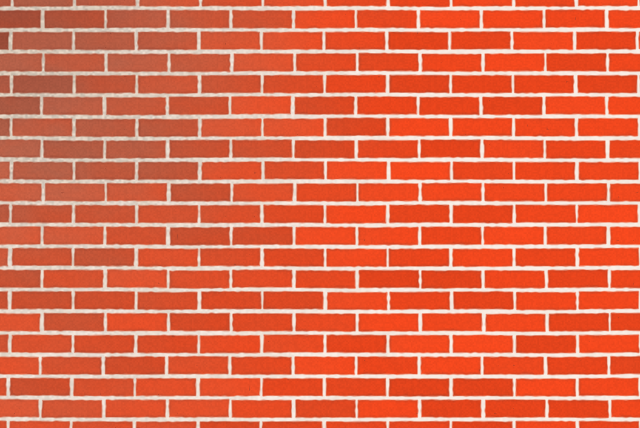
A WebGL 2 fragment shader for this texture:

```glsl
#version 300 es
precision highp float;
// Running-bond wall of orange-red bricks with pale mortar, fading to dusty brown at upper left.

uniform vec2 u_resolution;
out vec4 fragColor;

const float COLUMNS = 10.17;          // bricks across
const float ROWS = 19.77;             // courses up
const vec2 ANCHOR = vec2(0.557, 0.0195); // a joint crossing on the canvas
const float BRICK_ASPECT = 2.915;     // brick pitch over course height
const vec2 JOINT = vec2(0.15, 0.185);  // mortar thickness in course heights

const vec3 BRIGHT = vec3(0.925, 0.275, 0.115);
const vec3 FADED = vec3(0.735, 0.375, 0.275);
const vec3 SOOT = vec3(0.52, 0.22, 0.16);
const vec3 MORTAR = vec3(0.99, 0.945, 0.91);
const vec3 OLD_MORTAR = vec3(0.91, 0.85, 0.78);

float hash(vec2 p) {
    return fract(sin(dot(p, vec2(127.1, 311.7))) * 43758.5453);
}

float noise(vec2 p) {
    vec2 i = floor(p);
    vec2 f = fract(p);
    f = f * f * (3.0 - 2.0 * f);
    float low = mix(hash(i), hash(i + vec2(1.0, 0.0)), f.x);
    float high = mix(hash(i + vec2(0.0, 1.0)), hash(i + vec2(1.0, 1.0)), f.x);
    return mix(low, high, f.y);
}

float fbm(vec2 p) {
    float sum = 0.0;
    float weight = 0.5;
    for (int i = 0; i < 4; i++) {
        sum += weight * noise(p);
        p = p * 2.03 + 17.3;
        weight *= 0.5;
    }
    return sum / 0.9375;
}

float boxDistance(vec2 p, vec2 halfSize, float radius) {
    vec2 q = abs(p) - halfSize + radius;
    return length(max(q, 0.0)) + min(max(q.x, q.y), 0.0) - radius;
}

// Canvas position to wall position: x in bricks, y in courses
vec2 wallPosition(vec2 uv) {
    vec2 wall = (uv - ANCHOR) * vec2(COLUMNS, ROWS);
    wall.x *= 0.995 + 0.01 * uv.y;
    float course = floor(wall.y);
    wall.x += 0.5 * mod(course, 2.0) + 0.03 * (hash(vec2(course, 4.0)) - 0.5);
    return wall;
}

// Signed distance to the brick edge, in course heights
float brickDistance(vec2 wall, vec2 id, vec2 grainPos) {
    vec2 p = (fract(wall) - 0.5) * vec2(BRICK_ASPECT, 1.0);
    p += (vec2(hash(id + 3.1), hash(id + 8.7)) - 0.5) * vec2(0.05, 0.035);
    float ragged = (noise(grainPos * 5.0) - 0.5) * 0.045;
    return boxDistance(p, 0.5 * (vec2(BRICK_ASPECT, 1.0) - JOINT), 0.04) + ragged;
}

// Dustiness: strongest at left, more so in the upper half
float fadeAmount(vec2 uv) {
    float sideways = 1.0 - smoothstep(0.0, 0.72, uv.x);
    return sideways * mix(0.5, 1.08, smoothstep(0.2, 0.75, uv.y));
}

vec3 brickColor(vec2 uv, vec2 id, vec2 grainPos, float edge, float fade) {
    float tone = hash(id) - 0.5;
    float patches = fbm(grainPos * vec2(0.6, 1.1) + id * 3.7) - 0.5;
    float wear = fade + (0.22 * tone + 0.3 * patches) * (0.35 + fade);
    vec3 color = mix(BRIGHT, FADED, clamp(wear, 0.0, 1.1));

    // Soot near the upper left corner and along some brick edges
    float corner = smoothstep(0.35, 0.0, uv.x) * smoothstep(0.6, 1.0, uv.y);
    color = mix(color, SOOT, corner * 0.6 * hash(id + 5.3));
    float rim = smoothstep(-0.16, -0.02, edge) * noise(grainPos * 2.0);
    color = mix(color, SOOT, rim * 0.3);

    // Firing differences and fine grain
    float grain = noise(grainPos * 14.0) - 0.5;
    color *= 1.0 + 0.09 * (hash(id + 11.9) - 0.5) + 0.07 * grain;

    // Occasional dark pits
    float pit = smoothstep(0.965, 0.995, noise(grainPos * 4.5 + 31.0));
    return mix(color, SOOT, 0.35 * pit);
}

vec3 mortarColor(vec2 grainPos, float fade) {
    float stain = fbm(grainPos * 0.9 + 41.0);
    float age = clamp(fade * 0.85 + 0.7 * (stain - 0.5), 0.0, 1.0);
    vec3 color = mix(MORTAR, OLD_MORTAR, age);
    return color * (1.0 - 0.12 * noise(grainPos * 9.0) * (0.3 + fade));
}

void main() {
    vec2 uv = gl_FragCoord.xy / u_resolution;
    vec2 grainPos = uv * vec2(COLUMNS * BRICK_ASPECT, ROWS);
    vec2 bent = uv;
    bent.y += 0.0016 * (noise(vec2(uv.x * 7.0, uv.y * 5.0)) - 0.5);

    vec2 wall = wallPosition(bent);
    vec2 id = floor(wall);
    float edge = brickDistance(wall, id, grainPos);
    float softness = max(0.055, 0.8 * ROWS / u_resolution.y);
    float fade = fadeAmount(uv);

    vec3 brick = brickColor(uv, id, grainPos, edge, fade);
    vec3 mortar = mortarColor(grainPos, fade);
    fragColor = vec4(mix(brick, mortar, smoothstep(-softness, softness, edge)), 1.0);
}
```
